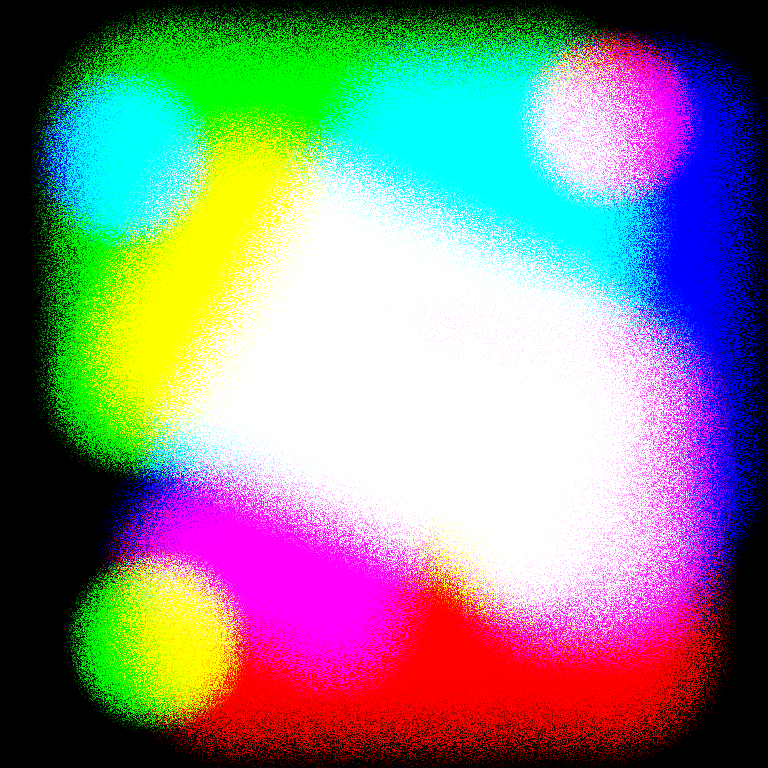
This background is drawn by a three.js fragment shader. Its source:

```glsl
// Three overlapping soft fields of red, green and blue light on black.
// Each field is a union of blurred rounded boxes and one disc; a random
// threshold per grain cell turns its blur into a fine stippled edge.

varying vec2 vUv;

const float GRAIN_CELLS = 1024.0;   // grain cells across the canvas
const float GRAIN_SOFTNESS = 0.32;  // half width of the grain threshold
const float FIELD_BLUR = 0.066;     // scale of a normal field edge
const float WIDE_BLUR = 0.075;      // scale of the hazy lobe's edge
const float LOBE_STRENGTH = 0.80;
const float DISC_BLUR = 0.032;
const float DISC_RADIUS = 0.108;
const float DISC_STRENGTH = 0.92;

const vec2 RED_DISC = vec2(0.794, 0.844);
const vec2 GREEN_DISC = vec2(0.206, 0.167);
const vec2 BLUE_DISC = vec2(0.163, 0.794);

// How much the disc lying over each field dims that field.
const vec3 DISC_SHADE = vec3(0.32, 0.20, 0.45);

// Coverage rises quickly at the outer rim, then slowly towards the inside.
float coverage(float dist, float blur) {
  float t = clamp((dist + 1.65 * blur) / (2.2 * blur), 0.0, 1.0);
  return 1.0 - t * t;
}

// Union of two independent layers of grain.
float blend(float a, float b) {
  return 1.0 - (1.0 - a) * (1.0 - b);
}

// Signed distance to a rounded box turned by an angle in radians.
float roundedBox(vec2 p, vec2 centre, vec2 halfSize, float radius, float angle) {
  float c = cos(angle);
  float s = sin(angle);
  vec2 d = p - centre;
  vec2 local = vec2(c * d.x + s * d.y, c * d.y - s * d.x);
  vec2 q = abs(local) - halfSize + radius;
  return length(max(q, 0.0)) + min(max(q.x, q.y), 0.0) - radius;
}

float disc(vec2 p, vec2 centre) {
  return DISC_STRENGTH * coverage(length(p - centre) - DISC_RADIUS, DISC_BLUR);
}

// Slanted middle, tall right side, wide base.
float redField(vec2 p) {
  float middle = roundedBox(p, vec2(0.474, 0.536), vec2(0.342, 0.224), 0.14, -0.445);
  float side = roundedBox(p, vec2(0.726, 0.312), vec2(0.203, 0.280), 0.14, 0.0);
  float base = roundedBox(p, vec2(0.472, 0.210), vec2(0.316, 0.182), 0.165, 0.0);
  float body = coverage(middle, FIELD_BLUR);
  return blend(body, coverage(min(side, base), FIELD_BLUR));
}

// Wide top and left side, slanted middle, hazy lower lobe.
float greenField(vec2 p) {
  float top = roundedBox(p, vec2(0.460, 0.755), vec2(0.390, 0.212), 0.16, 0.0);
  float side = roundedBox(p, vec2(0.205, 0.635), vec2(0.132, 0.228), 0.10, 0.0);
  float middle = roundedBox(p, vec2(0.455, 0.477), vec2(0.350, 0.172), 0.105, -0.40);
  float lobe = roundedBox(p, vec2(0.749, 0.408), vec2(0.152, 0.238), 0.15, 0.0);
  float body = blend(coverage(min(top, side), FIELD_BLUR), coverage(middle, FIELD_BLUR));
  return blend(body, LOBE_STRENGTH * coverage(lobe, WIDE_BLUR));
}

// Tall right side, slanted middle, two lobes along the base.
float blueField(vec2 p) {
  float side = roundedBox(p, vec2(0.706, 0.600), vec2(0.270, 0.335), 0.117, 0.0);
  float middle = roundedBox(p, vec2(0.457, 0.539), vec2(0.178, 0.260), 0.08, -0.51);
  float leftLobe = roundedBox(p, vec2(0.352, 0.267), vec2(0.195, 0.116), 0.10, -0.42);
  float rightLobe = roundedBox(p, vec2(0.766, 0.326), vec2(0.168, 0.178), 0.13, 0.0);
  float upper = blend(coverage(side, FIELD_BLUR), coverage(middle, FIELD_BLUR));
  return blend(upper, coverage(min(leftLobe, rightLobe), FIELD_BLUR));
}

// Three independent random values per grain cell.
vec3 grainHash(vec2 cell) {
  vec3 h = fract(cell.xyx * vec3(0.1031, 0.1030, 0.0973));
  h += dot(h, h.yxz + 33.33);
  return fract((h.xxy + h.yzz) * h.zyx);
}

void main() {
  vec3 light = vec3(redField(vUv), greenField(vUv), blueField(vUv));
  vec3 discs = vec3(disc(vUv, RED_DISC), disc(vUv, GREEN_DISC), disc(vUv, BLUE_DISC));

  // Each disc dims one other field before adding its own colour.
  light *= 1.0 - DISC_SHADE * discs.brg;
  light = 1.0 - (1.0 - light) * (1.0 - discs);

  // Stretch the range so that empty areas stay black and solid ones full.
  light = light * (1.0 + 2.0 * GRAIN_SOFTNESS) - GRAIN_SOFTNESS;
  vec3 threshold = grainHash(floor(vUv * GRAIN_CELLS));
  vec3 stipple = clamp(0.5 + (light - threshold) / (2.0 * GRAIN_SOFTNESS), 0.0, 1.0);

  gl_FragColor = vec4(stipple, 1.0);
}
```
